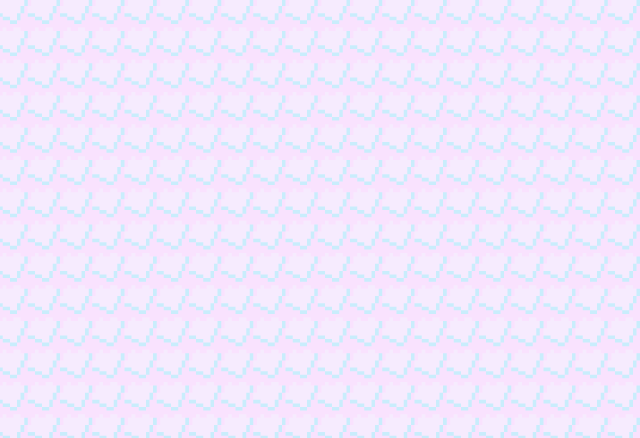
Write a Shadertoy shader that draws this pattern.

```glsl
// Pale lavender tilted squares on pink, each edged below and right in stepped
// light blue. Every square tile is a 9 x 9 grid of blocks, classified by stair
// inequalities and smoothed by averaging sub-samples over the pixel.

const float TILES_PER_HEIGHT = 13.592;
const vec2 TILE_ORIGIN = vec2(0.862, 0.851);  // in tiles, from the lower left
const float BLOCKS = 9.0;
const int SAMPLES = 4;

const vec3 PINK = vec3(0.978, 0.888, 0.998);
const vec3 LAVENDER = vec3(0.965, 0.921, 0.998);
const vec3 SKY_BLUE = vec3(0.790, 0.930, 0.990);

// Blue edge: a shallow stair falling rightward, then a steep one rising.
bool onEdge(vec2 block) {
    float shallowStep = -floor(block.x / 2.0);
    float steepStep = 6.0 + floor((block.y + 1.0) / 2.0);
    return block.x < 6.0 ? block.y == shallowStep : block.x == steepStep;
}

// Lavender body: the blocks enclosed by the stairs, with a notched top row.
bool inBody(vec2 block) {
    bool aboveBottom = block.y > -floor(block.x / 2.0);
    bool leftOfEdge = block.x < 6.0 + floor((block.y + 1.0) / 2.0);
    bool rightOfSide = block.x >= floor((block.y - 1.0) / 2.0);
    bool topTooth = block.x == 2.0 || block.x == 5.0 || block.x == 6.0;
    bool belowTop = block.y < 5.0 || (block.y == 5.0 && topTooth);
    return aboveBottom && leftOfEdge && rightOfSide && belowTop;
}

// Colour at a position measured in tiles; block rows run from -2 to 6.
vec3 tileColour(vec2 tilePos) {
    vec2 block = floor(fract(tilePos) * BLOCKS) - vec2(0.0, 2.0);
    if (onEdge(block)) return SKY_BLUE;
    return inBody(block) ? LAVENDER : PINK;
}

void mainImage(out vec4 fragColor, in vec2 fragCoord) {
    float tilesPerPixel = TILES_PER_HEIGHT / iResolution.y;
    vec3 sum = vec3(0.0);

    // Average a regular grid of sub-samples to smooth the block edges.
    for (int j = 0; j < SAMPLES; j++) {
        for (int i = 0; i < SAMPLES; i++) {
            vec2 offset = (vec2(i, j) + 0.5) / float(SAMPLES) - 0.5;
            sum += tileColour((fragCoord + offset) * tilesPerPixel - TILE_ORIGIN);
        }
    }
    fragColor = vec4(sum / float(SAMPLES * SAMPLES), 1.0);
}
```
